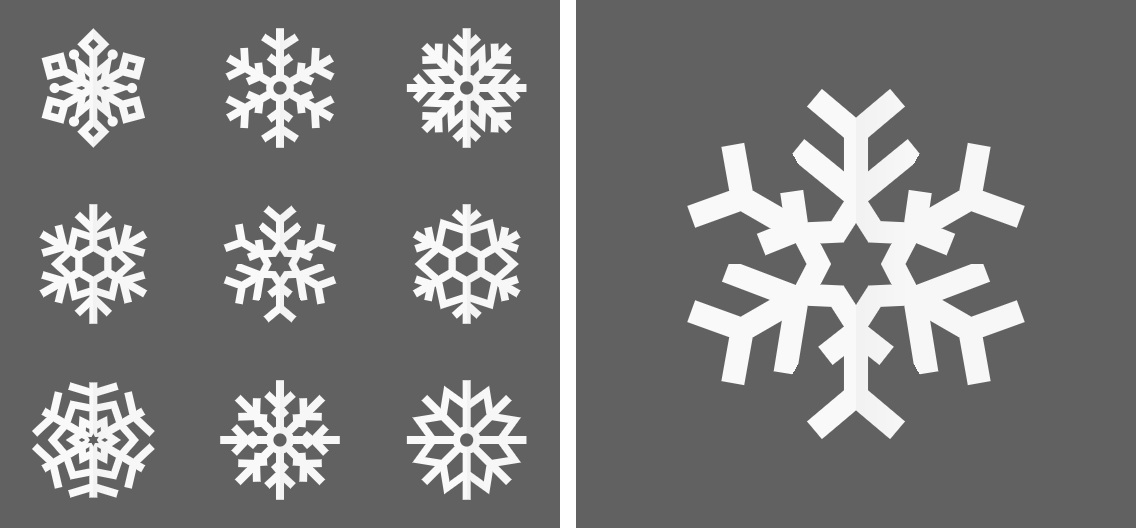
Left, the full canvas; right, a detail of the centre.
Write a Shadertoy shader that draws this pattern.

```glsl
const float PI = 3.14159265;

// Straight bar with square ends
float bar(vec2 q, vec2 a, vec2 b, float halfWidth) {
    vec2 dir = normalize(b - a);
    vec2 v = q - 0.5 * (a + b);
    vec2 e = abs(vec2(dot(v, dir), dot(v, vec2(-dir.y, dir.x))))
           - vec2(0.5 * length(b - a), halfWidth);
    return length(max(e, 0.0)) + min(max(e.x, e.y), 0.0);
}

float stem(vec2 q, float from, float to) {
    return bar(q, vec2(0.0, from), vec2(0.0, to), 5.5);
}

float twig(vec2 q, float root, vec2 tip) {
    return bar(q, vec2(0.0, root), tip, 5.3);
}

// Signed edge of a star: one corner on the arm, the next between two arms
float starEdge(vec2 q, float arms, float onArm, float between) {
    vec2 a = vec2(0.0, onArm);
    vec2 b = between * vec2(sin(PI / arms), cos(PI / arms));
    vec2 dir = normalize(b - a);
    return dot(q - a, vec2(-dir.y, dir.x));
}

float starLine(vec2 q, float arms, float onArm, float between) {
    return abs(starEdge(q, arms, onArm, between)) - 5.0;
}

// Fold one wedge of the flake, then join the strokes of its kind
float snowflake(vec2 p, int kind) {
    float arms = (kind == 2 || kind >= 7) ? 8.0 : 6.0;
    float wedge = 2.0 * PI / arms;
    float angle = atan(p.x, p.y);
    float arm = floor(angle / wedge + 0.5);
    float r = length(p);
    angle = abs(angle - arm * wedge);
    vec2 q = r * vec2(sin(angle), cos(angle));
    vec2 gap = vec2(sin(PI / arms), cos(PI / arms));
    float d;

    if (kind == 0) {
        // Open diamonds and beads
        float diamond = (q.x + abs(q.y - 60.0)) * 0.7071;
        d = min(stem(q, 0.0, 50.0), max(diamond - 15.5, 5.0 - diamond));
        d = min(d, starLine(q, 6.0, 17.0, 38.0));
        d = min(d, bar(q, gap * 36.0, gap * 53.0, 3.0));
        d = min(d, length(q - gap * 53.0) - 7.0);
    } else if (kind == 1) {
        d = min(stem(q, 0.0, 82.0), dot(q, gap) - 18.0);
        d = min(d, twig(q, 55.0, vec2(23.0, 70.0)));
        d = min(d, twig(q, 32.0, vec2(15.0, 43.0)));
    } else if (kind == 2) {
        d = min(stem(q, 0.0, 82.0), starLine(q, 8.0, 31.0, 54.0));
        d = min(d, twig(q, 55.0, vec2(16.0, 70.0)));
    } else if (kind == 3) {
        d = min(stem(q, 23.0, 82.0), starLine(q, 6.0, 36.0, 51.0));
        d = min(d, starLine(q, 6.0, 23.0, 19.9));
        d = min(d, twig(q, 47.0, vec2(22.0, 68.0)));
    } else if (kind == 4) {
        // Long and short twigs alternate
        vec2 inner = mod(arm, 2.0) < 0.5 ? vec2(27.0, 53.0) : vec2(14.0, 42.0);
        d = min(stem(q, 28.0, 64.0), starLine(q, 6.0, 28.0, 17.0));
        d = min(d, twig(q, 60.0, vec2(19.0, 76.0)));
        d = min(d, twig(q, 31.0, inner));
    } else if (kind == 5) {
        d = min(stem(q, 23.0, 82.0), starLine(q, 6.0, 45.0, 64.0));
        d = min(d, starLine(q, 6.0, 23.0, 19.9));
        d = min(d, twig(q, 56.0, vec2(17.0, 71.0)));
    } else if (kind == 6) {
        // Nested stars
        d = min(stem(q, 0.0, 79.0), starLine(q, 6.0, 43.0, 56.0));
        d = min(d, starLine(q, 6.0, 18.0, 29.0));
        d = min(d, twig(q, 64.0, vec2(33.0, 74.0)));
        d = max(d, -starEdge(q, 6.0, 8.5, 4.7));
    } else if (kind == 7) {
        d = min(stem(q, 0.0, 82.0), twig(q, 46.0, vec2(18.0, 63.0)));
        d = min(d, twig(q, 33.0, vec2(9.0, 41.0)));
    } else {
        d = min(stem(q, 0.0, 82.0), starLine(q, 8.0, 46.0, 71.0));
    }

    // Hub with a round eye
    if (kind == 1 || kind == 2 || kind >= 7)
        d = max(min(d, r - 19.0), 9.0 - r);
    return d;
}

void mainImage(out vec4 fragColor, in vec2 fragCoord) {
    // Three by three cells, each 256 units wide
    vec2 grid = fragCoord / iResolution.xy * 3.0;
    vec2 cell = floor(grid);
    vec2 p = (fract(grid) - 0.5) * 256.0 * iResolution.xy / iResolution.x;
    float pixel = 768.0 / iResolution.x;

    float d = snowflake(p, int(cell.x + 3.0 * (2.0 - cell.y)));
    float cover = clamp(0.5 - d / pixel, 0.0, 1.0);

    // Faint crease down the middle of each flake
    float shade = p.x < 0.0 ? 0.975 : mix(0.95, 0.97, smoothstep(0.0, 30.0, p.x));
    fragColor = vec4(mix(vec3(0.38), vec3(shade), cover), 1.0);
}
```
